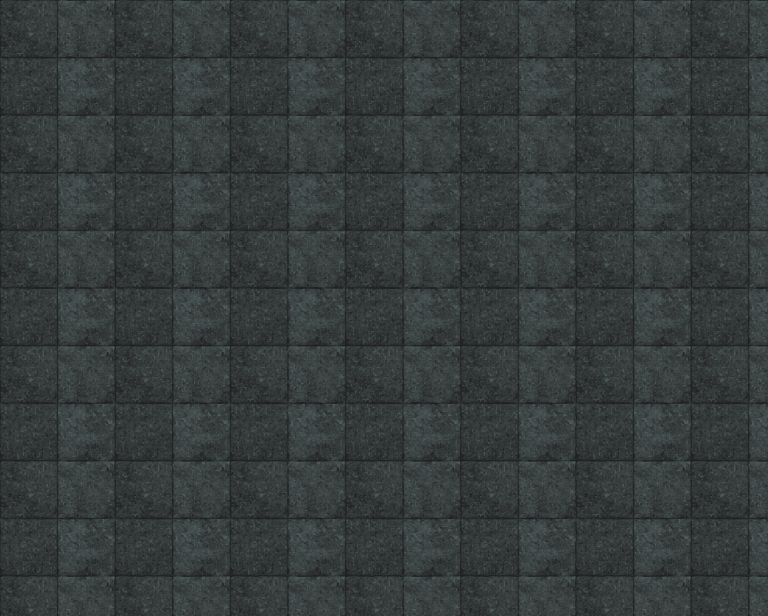
Give the GLSL for this texture, as a Shadertoy shader.

```glsl
float hash(vec2 p) {
    vec3 q = fract(p.xyx * 0.1031);
    q += dot(q, q.yzx + 33.33);
    return fract((q.x + q.y) * q.z);
}

float valueNoise(vec2 p) {
    vec2 cell = floor(p), f = fract(p);
    f = f * f * (3.0 - 2.0 * f);
    return mix(mix(hash(cell), hash(cell + vec2(1, 0)), f.x),
               mix(hash(cell + vec2(0, 1)), hash(cell + vec2(1, 1)), f.x), f.y);
}

float fbm(vec2 p) {
    float sum = 0.0, amplitude = 0.5;
    for (int i = 0; i < 4; i++) {
        sum += amplitude * valueNoise(p);
        p = mat2(1.7, 1.2, -1.2, 1.7) * p + 11.3;
        amplitude *= 0.55;
    }
    return sum / 1.01;
}

void mainImage(out vec4 fragColor, in vec2 fragCoord) {
    // Square tiles counted from the top left; wear recurs every 2 x 2 tiles
    float pixel = 13.333 / iResolution.x;
    vec2 p = vec2(fragCoord.x, iResolution.y - fragCoord.y) * pixel;
    vec2 tile = mod(floor(p), 2.0);
    vec2 local = fract(p);
    vec2 seed = tile * vec2(37.0, 53.0) + 5.0;

    // Dark columns brighten to the right, light ones fade to the lower right
    float darkShade = 0.34 + 0.20 * (local.x - 0.5) - 0.18 * (local.y - 0.5);
    float lightShade = 0.58 - 0.16 * (local.x - 0.5) - 0.40 * (local.y - 0.5);
    float shade = mix(darkShade, lightShade, tile.x);

    // Cloudy stains, stronger on the light tiles
    shade += (fbm(local * 5.0 + seed) - 0.5) * mix(0.75, 1.25, tile.x);

    // Fine stone grain, crisp pale flecks and dark pits
    shade += (valueNoise(local * 37.0 + seed * 3.0) - 0.5) * 0.62;
    shade += 0.6 * smoothstep(0.72, 0.92, valueNoise(local * 29.0 + seed * 5.0));
    shade -= 0.35 * smoothstep(0.72, 0.92, valueNoise(local * 23.0 + seed * 7.0));

    // Soft grime by the joints and a faint, broken lit rim below them
    vec2 toEdge = min(local, 1.0 - local);
    float wobble = 0.016 * (valueNoise(mod(p, 2.0) * 11.0) - 0.5);
    float joint = min(toEdge.x, toEdge.y) + wobble;
    shade -= 0.22 * (1.0 - smoothstep(0.0, 0.08, joint));
    float rim = smoothstep(0.01, 0.03, local.y) * (1.0 - smoothstep(0.035, 0.07, local.y));
    shade += 0.3 * rim * valueNoise(local * 13.0 + seed);

    vec3 stone = vec3(0.17, 0.18, 0.18) + clamp(shade, -0.3, 1.3) * vec3(0.10, 0.13, 0.13);

    // Thin joint lines, partly filled with dust so that they fade in places
    float line = 1.0 - smoothstep(0.011 - 0.5 * pixel, 0.011 + 0.5 * pixel, joint);
    float depth = mix(0.4, 1.0, valueNoise(mod(p, 2.0) * 16.0 + 71.0));
    fragColor = vec4(mix(stone, vec3(0.115, 0.12, 0.122), line * depth), 1.0);
}
```
